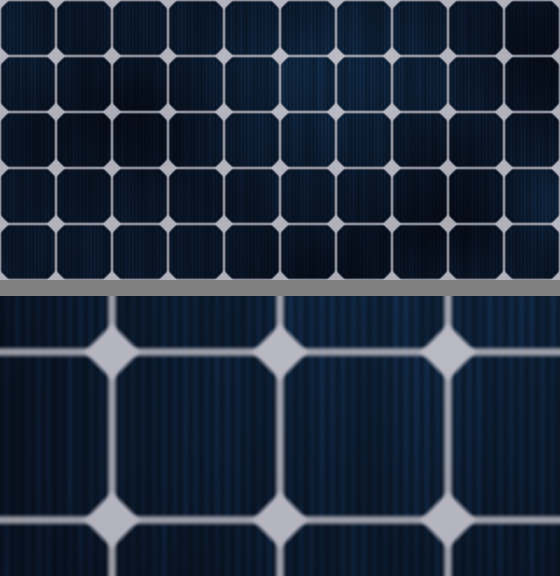
Top: the whole. Bottom: its middle third, enlarged.
This texture is drawn by a Shadertoy shader. Its source:

```glsl
#define GRID vec2(10.0, 5.0)
#define LINE_HALF_WIDTH 0.023
#define DIAMOND_RADIUS 0.165
#define EDGE_SOFTNESS 0.021
#define STRIPES_PER_CELL 16.0
#define STRIPE_CONTRAST 0.42
#define CELL_DARK vec3(0.018, 0.030, 0.070)
#define CELL_BRIGHT vec3(0.058, 0.145, 0.245)
#define LINE_COLOR vec3(0.60, 0.61, 0.65)
#define DIAMOND_COLOR vec3(0.71, 0.71, 0.75)

float hash(vec2 p) {
    vec3 q = fract(vec3(p.xyx) * 0.1031);
    q += dot(q, q.yzx + 33.33);
    return fract((q.x + q.y) * q.z);
}

float noise(vec2 p) {
    vec2 cell = floor(p), f = fract(p);
    f = f * f * (3.0 - 2.0 * f);
    float low = mix(hash(cell), hash(cell + vec2(1, 0)), f.x);
    float high = mix(hash(cell + vec2(0, 1)), hash(cell + vec2(1, 1)), f.x);
    return mix(low, high, f.y);
}

// Broad reflections and shadows: centre, radius, strength
float sheen(vec2 p) {
    const vec4 PATCHES[8] = vec4[8](
        vec4(5.4, 3.6, 1.7, 0.42), vec4(7.3, 4.0, 1.3, 0.22),
        vec4(9.9, 1.4, 0.7, 0.45), vec4(0.3, 4.5, 1.1, 0.15),
        vec4(2.5, 2.8, 1.2, -0.32), vec4(9.6, 4.0, 1.0, -0.32),
        vec4(7.9, 1.2, 1.0, -0.32), vec4(5.7, 0.2, 0.9, -0.22));
    float light = 0.46;
    for (int i = 0; i < 8; i++) {
        vec2 offset = (p - PATCHES[i].xy) / PATCHES[i].z;
        light += PATCHES[i].w * exp(-dot(offset, offset));
    }
    return light + 0.16 * (noise(p * 1.3 + 7.0) - 0.5);
}

// Fine vertical conductors with uneven strength
float stripes(vec2 p) {
    float x = p.x * STRIPES_PER_CELL;
    float wave = 0.5 + 0.5 * cos(6.2832 * x);
    float strength = noise(vec2(x * 0.8, floor(p.y) * 9.0));
    return wave * mix(0.45, 1.0, strength) + 0.35 * (strength - 0.5);
}

void mainImage(out vec4 fragColor, in vec2 fragCoord) {
    vec2 p = fragCoord / iResolution.xy * GRID;
    float soft = max(EDGE_SOFTNESS, GRID.y / iResolution.y);

    // Distances to the nearest grid lines and crossing
    vec2 toLine = abs(fract(p + 0.5) - 0.5);
    float lineDist = min(toLine.x, toLine.y) - LINE_HALF_WIDTH;
    float diamondDist = (toLine.x + toLine.y - DIAMOND_RADIUS) * 0.7071;
    float lineMask = 1.0 - smoothstep(-soft, soft, lineDist);
    float diamondMask = 1.0 - smoothstep(-soft, soft, diamondDist);

    // Dark silicon cells
    float light = sheen(p);
    float cellTone = 0.08 * (hash(floor(p) + 3.0) - 0.5);
    float tone = clamp(light + cellTone, 0.0, 1.1);
    vec3 color = mix(CELL_DARK, CELL_BRIGHT, tone);
    color *= 1.0 + STRIPE_CONTRAST * (stripes(p) - 0.4);

    // Pale backing in the gaps
    float metalShade = 0.94 + 0.10 * clamp(light, 0.0, 1.0);
    color = mix(color, LINE_COLOR * metalShade, lineMask);
    color = mix(color, DIAMOND_COLOR * metalShade, diamondMask);
    fragColor = vec4(color, 1.0);
}
```
